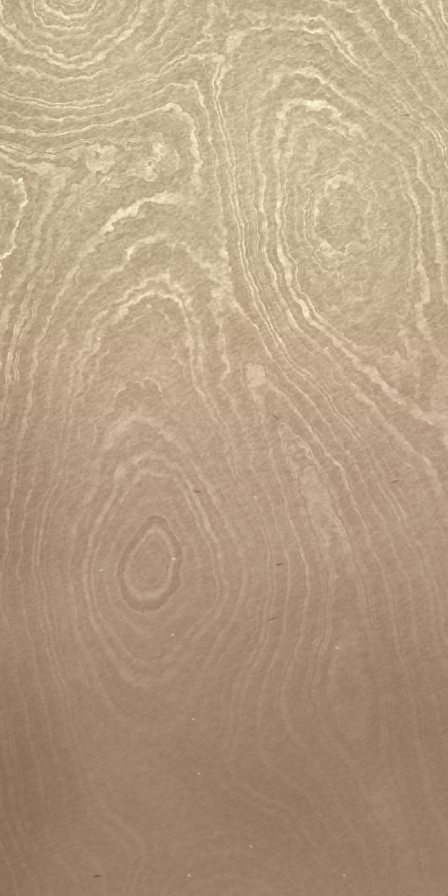
Give the GLSL for this texture, as a WebGL 1 fragment shader.

```glsl
precision highp float;
// Plywood veneer: fine wandering growth rings around several eyes, pale at the top and brown below.
uniform vec2 u_resolution;

#define RING_DENSITY 36.0
#define RING_CONTRAST 0.15
#define BAND_CONTRAST 0.07
#define WARP 0.14
#define JAGGEDNESS 0.018
#define FIBRE 0.085
#define BLEND 0.08
#define FLECK_SHARE 0.25
#define TOP_COLOR vec3(0.770, 0.703, 0.568)
#define MID_COLOR vec3(0.708, 0.606, 0.506)
#define LOW_COLOR vec3(0.604, 0.486, 0.400)

float hash(vec2 p) {
  vec3 q = fract(p.xyx * vec3(0.1031, 0.1030, 0.0973));
  q += dot(q, q.yzx + 33.33);
  return fract((q.x + q.y) * q.z);
}

float noise(vec2 p) {
  vec2 i = floor(p), f = fract(p);
  f = f * f * (3.0 - 2.0 * f);
  float low = mix(hash(i), hash(i + vec2(1.0, 0.0)), f.x);
  float high = mix(hash(i + vec2(0.0, 1.0)), hash(i + 1.0), f.x);
  return mix(low, high, f.y);
}

// Signed fractal noise, roughly -0.5 to 0.5
float fbm(vec2 p) {
  float sum = 0.0, gain = 0.5;
  for (int i = 0; i < 4; i++) {
    sum += gain * (noise(p) - 0.5);
    p = p * 2.03 + 17.3;
    gain *= 0.5;
  }
  return sum;
}

float smoothMin(float a, float b) {
  float k = max(BLEND - abs(a - b), 0.0) / BLEND;
  return min(a, b) - k * k * BLEND * 0.25;
}

// Upper right eye, its axis sweeping down to the right edge
float knotDistance(vec2 p) {
  float y = p.y - 1.52;
  float drop = smoothstep(0.0, 0.7, -y);
  float center = 0.78 + 0.32 * drop - 0.16 * smoothstep(0.0, 0.45, y);
  return length(vec2(p.x - center, y * mix(0.55, 0.22, drop)));
}

// Stretched distances to the eyes, merged into one growth field
float growth(vec2 p) {
  float corner = length((p - vec2(0.14, 2.04)) * vec2(0.75, 1.0));
  vec2 e = p - vec2(0.34, 0.72);
  e.y *= mix(0.7, 0.4, smoothstep(0.05, 0.6, abs(e.y)));
  float arch = length((p - vec2(0.52, -0.2)) * vec2(1.0, 0.6));
  return smoothMin(smoothMin(corner, knotDistance(p)), smoothMin(length(e), arch));
}

// Pale lines of uneven spacing and strength, crisp on one side
float rings(float x) {
  float cell = floor(x), sum = 0.0;
  for (int i = -1; i <= 1; i++) {
    float k = cell + float(i);
    float t = x - k - 0.5 - 0.7 * (hash(vec2(k, 3.0)) - 0.5);
    float strength = 0.15 + 0.85 * hash(vec2(k, 7.0));
    sum += strength * smoothstep(-0.15, 0.0, t) * (1.0 - smoothstep(0.0, 0.36, t));
  }
  return sum;
}

// Sparse marks: negative for dark dashes, positive for pale dots
float flecks(vec2 p) {
  vec2 grid = p * 6.0, cell = floor(grid);
  float pick = hash(cell + 5.0), kind = hash(cell + 41.0);
  vec2 spot = 0.25 + 0.5 * vec2(hash(cell + 11.0), hash(cell + 23.0));
  vec2 d = fract(grid) - spot;
  d.y += 2.0 * d.x * (pick - 0.12) + 0.05 * (noise(p * 90.0) - 0.5);
  vec2 size = kind < 0.5 ? vec2(0.07, 0.022) : vec2(0.03, 0.025);
  float mark = 1.0 - smoothstep(0.2, 1.2, length(d / size));
  return mark * step(pick, FLECK_SHARE) * (kind < 0.5 ? -0.14 : 0.15);
}

void main() {
  vec2 p = gl_FragCoord.xy / u_resolution.x;
  p.y *= 2.0 * u_resolution.x / u_resolution.y;
  float rise = smoothstep(0.2, 1.8, p.y);

  // Growth field with broad bends and a fine ragged edge
  vec2 bend = vec2(fbm(p * 2.6 + 4.0), fbm(p * 2.6 + 31.0));
  vec2 q = p + WARP * bend;
  float core = 1.0 - smoothstep(0.08, 0.16, knotDistance(q));
  float h = growth(q);
  h += JAGGEDNESS * (0.35 + rise + core) * (fbm(p * vec2(18.0, 22.0)) + 0.7 * fbm(p * 60.0));

  // Lighting across the sheet
  vec3 color = mix(LOW_COLOR, MID_COLOR, smoothstep(0.15, 1.15, p.y));
  color = mix(color, TOP_COLOR, smoothstep(0.9, 1.65, p.y));
  vec2 glow = (p - vec2(0.58, 1.25)) / vec2(0.45, 0.55);
  color += 0.035 * exp(-dot(glow, glow));
  color -= 0.035 * (1.0 - smoothstep(0.0, 0.22, p.x)) * (1.0 - 0.6 * rise);

  // Rings of two sizes, broken up by grain, over soft bands
  float patches = 0.45 + 1.1 * noise(p * vec2(7.0, 6.0) + 9.0);
  float broken = 0.5 + noise(p * vec2(45.0, 70.0) + 3.0);
  float lines = rings(h * RING_DENSITY) + 0.6 * broken * rings(h * RING_DENSITY * 2.1 + 40.0);
  float tone = RING_CONTRAST * mix(0.12, 1.0, rise) * patches * broken * (lines - 0.15);
  tone += BAND_CONTRAST * mix(0.35, 1.0, rise) * (noise(vec2(h * 14.0, 2.5)) - 0.5);

  // Dark outline of the lower eye
  float nearEye = 1.0 - smoothstep(0.15, 0.3, length(p - vec2(0.34, 0.72)));
  tone -= 0.045 * nearEye * (1.0 - smoothstep(0.0, 0.012, abs(h - 0.062)));

  // Short slanted fibres, blotches and marks
  vec2 slant = vec2(p.x + 0.5 * p.y, p.y - 0.5 * p.x);
  float fibre = noise(slant * vec2(70.0, 170.0)) + noise(p * vec2(200.0, 240.0) + 8.0) - 1.0;
  tone += FIBRE * mix(0.3, 1.0, rise) * fibre;
  tone += 0.07 * fbm(p * vec2(3.5, 5.0) + 60.0) + flecks(p);

  color += tone * vec3(0.95, 1.0, 1.02);
  gl_FragColor = vec4(clamp(color, 0.0, 1.0), 1.0);
}
```
